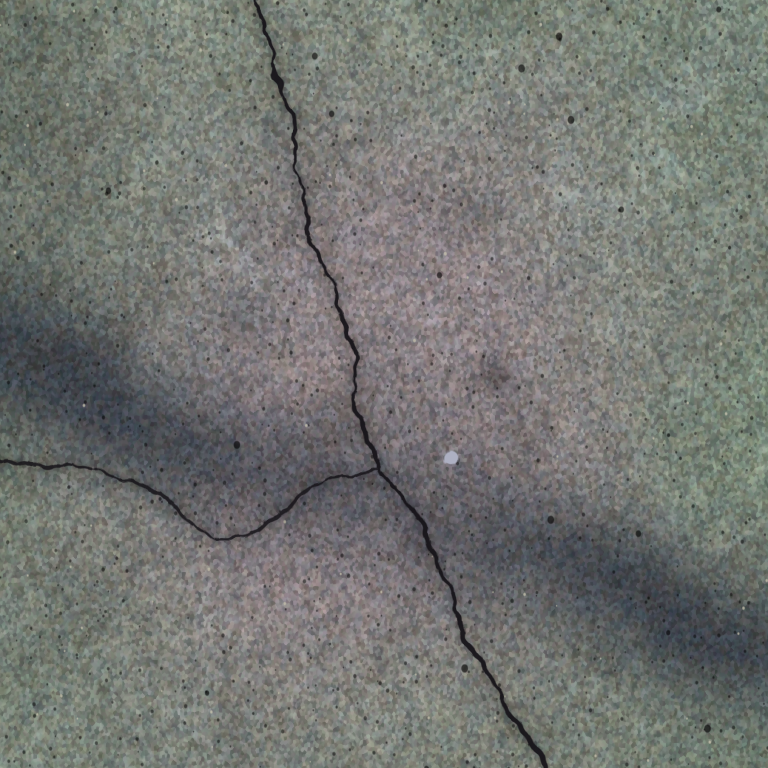
A WebGL 2 fragment shader for this texture:

```glsl
#version 300 es
precision highp float;

uniform vec2 u_resolution;
out vec4 fragColor;

vec3 hash3(vec2 cell) {
  vec3 q = fract(vec3(cell.xyx) * vec3(0.1031, 0.1030, 0.0973));
  q += dot(q, q.yxz + 33.33);
  return fract((q.xxy + q.yzz) * q.zyx);
}

// Cellular noise: random values of nearby cells, blended by distance.
vec3 smoothCells(vec2 p, float sharpness) {
  vec2 base = floor(p);
  vec3 total = vec3(0.0);
  float weights = 0.0;
  for (int j = -1; j <= 1; j++) {
    for (int i = -1; i <= 1; i++) {
      vec2 cell = base + vec2(i, j);
      vec2 offset = cell + hash3(cell + 17.0).xy - p;
      float w = exp(-sharpness * dot(offset, offset));
      total += w * hash3(cell + 71.0);
      weights += w;
    }
  }
  return total / max(weights, 1e-6);
}

// Coverage of small round marks scattered one per chosen cell.
float specks(vec2 p, float scale, float density, float radius, float soft) {
  vec2 q = p * scale;
  vec2 base = floor(q);
  float cover = 0.0;
  for (int j = -1; j <= 1; j++) {
    for (int i = -1; i <= 1; i++) {
      vec2 cell = base + vec2(i, j);
      vec3 h = hash3(cell + scale);
      float size = radius * scale * (0.5 + h.z / density);
      float d = length((q - cell - h.xy) * vec2(1.1, 0.9));
      float mark = 1.0 - smoothstep(size - soft * scale, size + soft * scale, d);
      cover = max(cover, mark * step(h.z, density));
    }
  }
  return cover;
}

float blob(vec2 p, vec2 center, vec2 size) {
  vec2 q = (p - center) / size;
  return exp(-dot(q, q));
}

float wiggle(float t) {
  return 0.006 * sin(23.0 * t + 1.0) + 0.0035 * sin(61.0 * t + 0.5)
       + 0.0018 * sin(143.0 * t) + 0.0009 * sin(317.0 * t + 2.0);
}

float mainPath(float y) {
  float bend = 0.018 * exp(-pow((y - 0.43) / 0.09, 2.0));
  return 0.703 - 0.56 * y + 0.2 * y * y - bend + wiggle(y);
}

float branchPath(float x) {
  return 0.392 - 0.1 * exp(-pow((x - 0.3) / 0.09, 2.0)) + 0.8 * wiggle(x + 3.0);
}

// Distance to a curve from its axial gap and its slope.
float curveDistance(float gap, float ahead, float behind, float span) {
  float slope = (ahead - behind) / span;
  return abs(gap) * inversesqrt(1.0 + slope * slope);
}

float stroke(float d, float halfWidth, float soft) {
  return 1.0 - smoothstep(halfWidth - soft, halfWidth + soft, d);
}

void main() {
  vec2 p = gl_FragCoord.xy / u_resolution;
  float soft = max(0.0012, 0.7 / u_resolution.y);

  // Broad stains in the slab
  vec2 warp = 0.02 * sin(p.yx * vec2(19.0, 23.0)) + 0.008 * sin(p.yx * 57.0);
  vec3 cloud = smoothCells((p + warp) * 6.0, 4.0);
  vec3 mottle = smoothCells((p + warp) * 24.0, 4.0);
  float warmth = blob(p, vec2(0.47, 0.47), vec2(0.36, 0.48));
  warmth = clamp(1.25 * warmth + 0.35 * (cloud.x - 0.5), 0.0, 1.0);
  vec3 color = mix(vec3(0.46, 0.515, 0.455), vec3(0.525, 0.49, 0.50), warmth);
  color *= 1.0 + 0.16 * (cloud.y - 0.5) + 0.12 * (mottle.x - 0.5);
  color *= 1.0 - 0.16 * blob(p, vec2(0.0, 0.8), vec2(0.14, 0.4));
  float pale = blob(p, vec2(0.84, 0.82), vec2(0.16, 0.13))
             + 0.7 * blob(p, vec2(0.28, 0.70), vec2(0.1, 0.16))
             + 0.5 * blob(p, vec2(0.2, 0.06), vec2(0.16, 0.08));
  pale *= smoothstep(0.25, 0.8, 0.5 * (mottle.y + cloud.z));
  color = mix(color, vec3(0.60, 0.65, 0.66), 0.6 * pale);

  // Diagonal shadow, weaker near the middle
  float across = p.y - 0.53 + 0.38 * p.x + 0.05 * (cloud.z - 0.5);
  float shade = exp(-pow(across / 0.088, 2.0)) * (0.74 + 0.22 * cos(8.0 * (p.x - 0.1)));
  color = mix(color, vec3(0.215, 0.235, 0.27), 0.92 * shade);

  // Round smudges
  float smudge = blob(p, vec2(0.645, 0.51), vec2(0.021))
               + 0.5 * blob(p, vec2(0.31, 0.57), vec2(0.045, 0.05))
               + 0.4 * blob(p, vec2(0.63, 0.72), vec2(0.03, 0.04));
  color *= 1.0 - 0.32 * smudge;

  // Sandy grain with slight tint
  vec3 fine = smoothCells(p * vec2(270.0, 220.0), 7.0) - 0.5;
  vec3 coarse = smoothCells(p * vec2(125.0, 105.0), 6.0) - 0.5;
  color *= 1.0 + 0.36 * fine.x + 0.2 * coarse.x;
  color += 0.04 * coarse.y * vec3(1.0, 0.1, -1.0) + 0.03 * fine.y * vec3(1.0, -0.6, 0.5);

  // Pits and bright flecks
  color *= 1.0 - 0.5 * specks(p, 75.0, 0.16, 0.0016, soft);
  color *= 1.0 - 0.6 * specks(p, 17.0, 0.09, 0.0032, soft);
  color = mix(color, vec3(0.78, 0.76, 0.68), 0.75 * specks(p, 41.0, 0.06, 0.0014, soft));
  float chip = length(p - vec2(0.587, 0.403)) + 0.004 * coarse.z;
  color = mix(color, vec3(0.68, 0.69, 0.76), stroke(chip, 0.0085, 0.0015));

  // Main crack and the branch that ends on it
  float e = 0.002;
  float mainGap = p.x - mainPath(p.y);
  float mainD = curveDistance(mainGap, mainPath(p.y + e), mainPath(p.y - e), 2.0 * e);
  float branchD = curveDistance(p.y - branchPath(p.x), branchPath(p.x + e), branchPath(p.x - e), 2.0 * e);
  float joined = 1.0 - smoothstep(-0.002, 0.002, mainGap);
  float mainWidth = 0.0029 - 0.0011 * p.y + 0.0006 * sin(47.0 * p.y) + 0.0012 * fine.z;
  mainWidth += 0.004 * exp(-pow((p.y - 0.897) / 0.012, 2.0));
  float branchWidth = 0.0019 + 0.0006 * sin(39.0 * p.x) + 0.0014 * fine.z;
  float halo = max(exp(-mainD / 0.009), joined * exp(-branchD / 0.012));
  color *= 1.0 - 0.2 * halo;
  float crack = max(stroke(mainD, mainWidth, soft), 0.9 * joined * stroke(branchD, branchWidth, soft));
  color = mix(color, vec3(0.085, 0.075, 0.095), 0.93 * crack);

  fragColor = vec4(clamp(color, 0.0, 1.0), 1.0);
}
```
